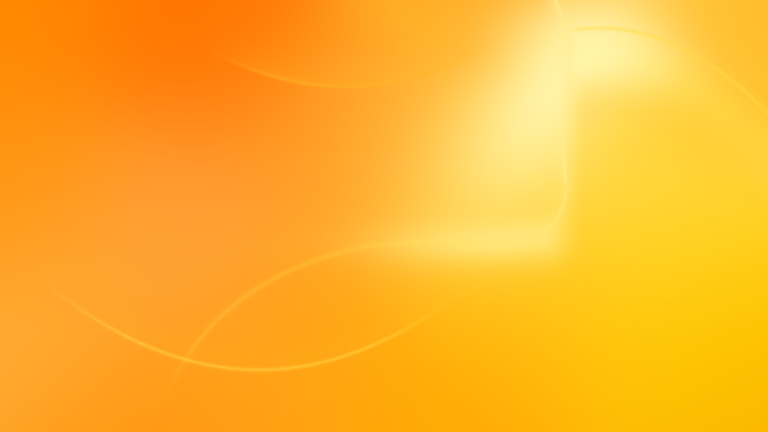
Give the GLSL for this background, as a Shadertoy shader.

```glsl
// Warm orange and gold backdrop with a pale folded glow and thin curved light lines.

// Lengths are in canvas heights, with the origin at the lower left.
const float BLEND_SHARPNESS = 15.0;
const float LINE_WIDTH = 0.0045;
const int CURVE_STEPS = 20;
const vec3 PALE = vec3(1.0, 0.98, 0.72);
const vec3 CREAM = vec3(1.0, 0.93, 0.57);
const vec3 GOLD = vec3(1.0, 0.86, 0.28);
const vec3 AMBER = vec3(1.0, 0.72, 0.16);

// Apex of each arc, followed by its curvature.
const vec3 UPPER_ARC = vec3(0.80, 0.799, 0.85);
const vec3 LOWER_ARC = vec3(0.60, 0.144, 0.82);
const vec3 BAND_TOP = vec3(1.389, 0.935, -1.30);
const vec3 BAND_BOTTOM = vec3(1.366, 0.803, -1.55);

// Adds one colour to a normalised blend; alpha holds the weight.
void addTone(inout vec4 sum, vec2 p, vec2 centre, vec3 tone) {
    vec2 d = p - centre;
    sum += vec4(tone, 1.0) * exp(-BLEND_SHARPNESS * dot(d, d));
}

vec3 backdrop(vec2 p) {
    vec4 sum = vec4(0.0);
    addTone(sum, p, vec2(0.00, 1.00), vec3(1.00, 0.53, 0.00));
    addTone(sum, p, vec2(0.48, 0.92), vec3(1.00, 0.45, 0.00));
    addTone(sum, p, vec2(0.00, 0.58), vec3(1.00, 0.58, 0.06));
    addTone(sum, p, vec2(0.42, 0.48), vec3(1.00, 0.63, 0.23));
    addTone(sum, p, vec2(0.08, 0.25), vec3(1.00, 0.68, 0.22));
    addTone(sum, p, vec2(0.30, 0.00), vec3(1.00, 0.59, 0.06));
    addTone(sum, p, vec2(0.70, 0.18), vec3(1.00, 0.64, 0.08));
    addTone(sum, p, vec2(1.06, 0.05), vec3(1.00, 0.65, 0.00));
    addTone(sum, p, vec2(1.20, 0.28), vec3(1.00, 0.76, 0.06));
    addTone(sum, p, vec2(1.60, 0.25), vec3(1.00, 0.79, 0.00));
    addTone(sum, p, vec2(1.72, 0.00), vec3(0.98, 0.71, 0.00));
    addTone(sum, p, vec2(1.52, 0.55), vec3(1.00, 0.85, 0.25));
    addTone(sum, p, vec2(1.74, 0.92), vec3(1.00, 0.74, 0.17));
    addTone(sum, p, vec2(1.10, 0.98), vec3(1.00, 0.67, 0.13));
    addTone(sum, p, vec2(0.82, 0.69), vec3(1.00, 0.62, 0.15));
    addTone(sum, p, vec2(1.12, 0.61), vec3(1.00, 0.87, 0.36));
    return sum.rgb / sum.a;
}

// Soft ellipse turned by an angle.
float glow(vec2 p, vec2 centre, vec2 radii, float angle) {
    float c = cos(angle), s = sin(angle);
    vec2 q = mat2(c, -s, s, c) * (p - centre) / radii;
    return exp(-dot(q, q));
}

// Approximate signed distance to a parabola, positive above it.
float arcOffset(vec2 p, vec3 arc) {
    float dx = p.x - arc.x;
    float slope = 2.0 * arc.z * dx;
    return (p.y - arc.y - arc.z * dx * dx) / sqrt(1.0 + slope * slope);
}

float line(float d, float width) {
    return exp(-d * d / (width * width));
}

// One at the centre, fading to zero at the given reach.
float fadeAlong(float x, float centre, float reach) {
    return 1.0 - smoothstep(0.45 * reach, reach, abs(x - centre));
}

vec2 bezier(vec2 a, vec2 b, vec2 c, vec2 d, float t) {
    float s = 1.0 - t;
    return s * s * s * a + 3.0 * s * s * t * b + 3.0 * s * t * t * c + t * t * t * d;
}

float curveDistance(vec2 p, vec2 a, vec2 b, vec2 c, vec2 d) {
    float nearest = 10.0;
    vec2 start = a;
    for (int i = 1; i <= CURVE_STEPS; i++) {
        vec2 end = bezier(a, b, c, d, float(i) / float(CURVE_STEPS));
        vec2 v = end - start;
        float h = clamp(dot(p - start, v) / dot(v, v), 0.0, 1.0);
        nearest = min(nearest, length(p - start - v * h));
        start = end;
    }
    return nearest;
}

void mainImage(out vec4 fragColor, in vec2 fragCoord) {
    vec2 p = fragCoord / iResolution.y;
    vec3 color = backdrop(p);

    // Broad band sweeping down to the right
    float bandTop = arcOffset(p, BAND_TOP);
    float bandBottom = arcOffset(p, BAND_BOTTOM);
    float rightSide = smoothstep(1.29, 1.36, p.x);
    float band = smoothstep(-0.04, 0.07, bandBottom) * smoothstep(0.03, -0.07, bandTop);
    color = mix(color, GOLD, 0.45 * band * rightSide);

    // Pale glow, dimmed behind the fold
    float shade = rightSide * smoothstep(0.06, -0.06, bandBottom);
    float core = glow(p, vec2(1.29, 0.80), vec2(0.31, 0.16), 0.93);
    float crown = glow(p, vec2(1.41, 0.89), vec2(0.19, 0.09), -0.25);
    color = mix(color, PALE, 0.85 * core * (1.0 - 0.45 * shade));
    color = mix(color, PALE, 0.55 * crown);
    float streak = glow(p, vec2(1.19, 0.445), vec2(0.30, 0.055), 0.03);
    color = mix(color, CREAM, 0.65 * streak * smoothstep(1.36, 1.26, p.x));

    // Crescent and wisp at the top
    float upper = arcOffset(p, UPPER_ARC);
    float upperFade = fadeAlong(p.x, 0.82, 0.36);
    float crescent = smoothstep(-0.006, 0.006, upper) * exp(-max(upper, 0.0) * 20.0);
    color = mix(color, AMBER, upperFade * (0.28 * crescent + 0.35 * line(upper, LINE_WIDTH)));
    color = mix(color, AMBER, 0.3 * glow(p, vec2(0.96, 0.95), vec2(0.15, 0.05), -0.5));

    // Thin arcs
    float lower = arcOffset(p, LOWER_ARC);
    float lowerFade = fadeAlong(p.x, 0.58, 0.52);
    color = mix(color, GOLD, 0.5 * lowerFade * line(lower, LINE_WIDTH));
    color = mix(color, AMBER, 0.12 * lowerFade * line(lower - 0.02, 0.03));
    color = mix(color, GOLD, 0.45 * rightSide * line(bandTop, LINE_WIDTH));

    // Winding fold line and its fading tail
    float fold = curveDistance(p, vec2(1.285, 1.0), vec2(1.36, 0.82), vec2(1.28, 0.75), vec2(1.312, 0.57));
    float bend = curveDistance(p, vec2(1.312, 0.57), vec2(1.30, 0.38), vec2(1.10, 0.46), vec2(0.85, 0.43));
    float tail = curveDistance(p, vec2(0.85, 0.43), vec2(0.60, 0.38), vec2(0.45, 0.25), vec2(0.38, 0.07));
    float winding = min(fold, bend);
    float windingFade = smoothstep(0.82, 1.28, p.x);
    color = mix(color, CREAM, windingFade * (0.4 * line(winding, LINE_WIDTH) + 0.3 * line(winding, 0.022)));
    float tailFade = smoothstep(0.05, 0.25, p.y);
    color = mix(color, GOLD, 0.25 * tailFade * line(min(tail, bend), 1.5 * LINE_WIDTH));

    fragColor = vec4(clamp(color, 0.0, 1.0), 1.0);
}
```
